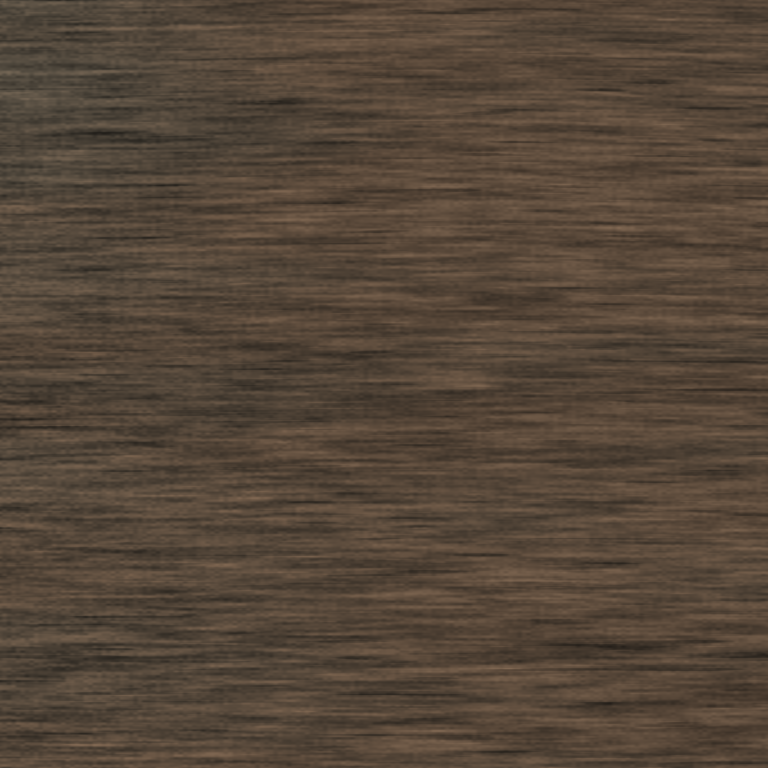
Reproduce this texture procedurally as a WebGL 2 fragment shader.

```glsl
#version 300 es
precision highp float;

uniform vec2 u_resolution;
out vec4 fragColor;

float hash(vec2 p) {
    return fract(sin(dot(p, vec2(127.1, 311.7))) * 43758.5453);
}

float valueNoise(vec2 p) {
    vec2 cell = floor(p);
    vec2 f = fract(p);
    f = f * f * (3.0 - 2.0 * f);
    return mix(mix(hash(cell), hash(cell + vec2(1.0, 0.0)), f.x),
               mix(hash(cell + vec2(0.0, 1.0)), hash(cell + vec2(1.0, 1.0)), f.x), f.y);
}

// Fibre layer: each row is shifted sideways so streak ends never line up
float fibres(vec2 p, vec2 frequency, float seed) {
    vec2 q = p * frequency + seed;
    float row = floor(q.y);
    float blend = smoothstep(0.0, 1.0, fract(q.y));
    float lower = valueNoise(vec2(q.x + 37.0 * hash(vec2(row, seed)), row));
    float upper = valueNoise(vec2(q.x + 37.0 * hash(vec2(row + 1.0, seed)), row + 1.0));
    return mix(lower, upper, blend) - 0.5;
}

void main() {
    vec2 uv = gl_FragCoord.xy / u_resolution;

    // Gentle bending of the grain
    vec2 p = uv;
    p.y += 0.010 * (valueNoise(uv * vec2(1.6, 2.5) + 3.0) - 0.5);
    p.y += 0.001 * (valueNoise(uv * vec2(8.0, 14.0) + 19.0) - 0.5);

    float leftSide = 1.0 - smoothstep(0.0, 0.55, uv.x);
    float topLeft = leftSide * smoothstep(0.55, 1.0, uv.y);

    // Broad bands down to hair-thin fibres
    float tone = 0.338;
    tone += 0.034 * (valueNoise(p * vec2(2.2, 13.0) + 7.0) - 0.5);
    tone += 0.028 * fibres(p, vec2(4.0, 45.0), 11.0);
    tone += 0.068 * fibres(p, vec2(6.0, 110.0), 23.0);
    tone += 0.125 * fibres(p, vec2(9.0, 190.0), 41.0);
    tone += 0.110 * fibres(p, vec2(24.0, 290.0), 67.0);

    // Thin dark pores and sparse pale hairs
    float pores = smoothstep(0.25, 0.44, fibres(p, vec2(9.0, 190.0), 83.0));
    float hairs = smoothstep(0.28, 0.44, fibres(p, vec2(18.0, 250.0), 97.0));
    tone += 0.040 * hairs - 0.075 * pores;

    // Fine speckle, stronger on the left, that breaks the fibres up
    float speckle = valueNoise(uv * vec2(170.0, 310.0) + 5.0) - 0.5;
    tone += speckle * (0.056 + 0.026 * leftSide);
    tone -= 0.014 * leftSide + 0.006 * topLeft;

    // Warm brown fading to grey-olive in the shade
    float coolness = 0.50 * leftSide * (0.4 + 0.6 * uv.y) + 0.35 * topLeft;
    coolness += 0.5 * (valueNoise(p * vec2(3.0, 22.0) + 51.0) - 0.35);
    coolness += 2.5 * (0.325 - tone);
    vec3 tint = mix(vec3(1.02, 0.825, 0.655), vec3(0.97, 0.88, 0.745), clamp(coolness, 0.0, 1.0));

    fragColor = vec4(clamp(tone * tint, 0.0, 1.0), 1.0);
}
```
